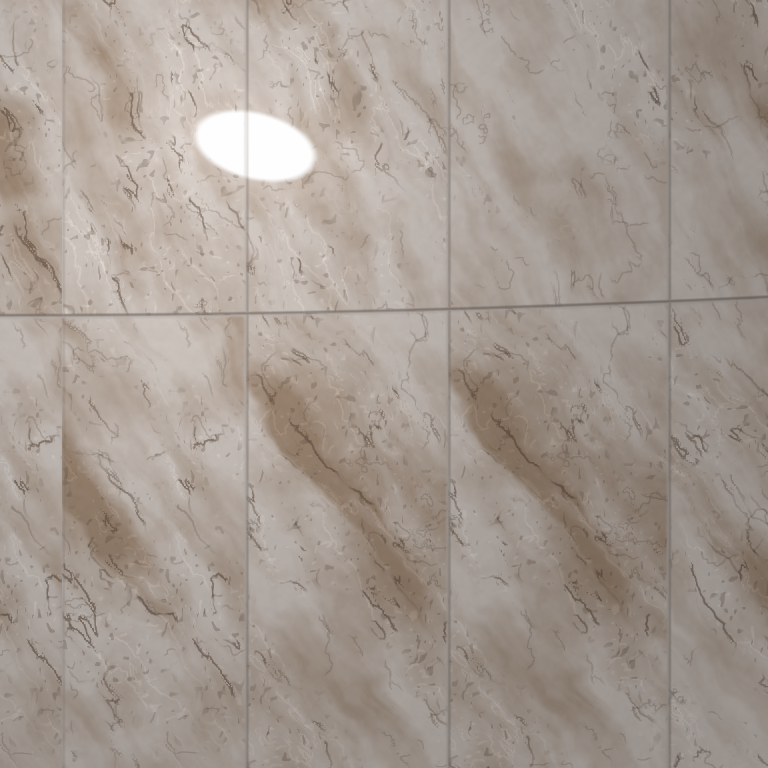
A Shadertoy shader for this texture:

```glsl
const vec3 PALE_STONE = vec3(0.815, 0.780, 0.755);
const vec3 TAN_STONE = vec3(0.645, 0.560, 0.485);
const vec3 CRACK_BROWN = vec3(0.38, 0.30, 0.24);
const vec3 GROUT = vec3(0.74, 0.71, 0.69);
const vec3 GROUT_SHADOW = vec3(0.47, 0.43, 0.40);
const vec3 LAMP_WHITE = vec3(0.995);

const float FIRST_SEAM = 0.081;     // x of the first upright seam
const float COLUMN_WIDTH = 0.227;   // width of the column at that seam
const float COLUMN_GROWTH = 0.012;  // widening of columns to the right
const float ROW_SEAM = 0.588;       // height of the level seam at the left
const float ROW_RISE = 0.024;       // its rise to the right
const float GROUT_HALF = 0.0022;
const vec2 LAMP_CENTER = vec2(0.332, 0.810);
const vec2 LAMP_RADII = vec2(0.081, 0.043);
const float LAMP_TILT = -0.25;
const vec2 GLOW_CENTER = vec2(0.25, 0.76);
const float SHADE_FAR = 0.735;
const float SHADE_NEAR = 1.0;
const vec2 UPPER_VEIN_DIR = vec2(0.42, -0.907);
const vec2 LOWER_VEIN_DIR = vec2(0.60, -0.80);

float hash(vec2 p) {
    return fract(sin(dot(p, vec2(127.1, 311.7))) * 43758.5453);
}

float noise(vec2 p) {
    vec2 i = floor(p), f = fract(p);
    f = f * f * (3.0 - 2.0 * f);
    return mix(mix(hash(i), hash(i + vec2(1, 0)), f.x),
               mix(hash(i + vec2(0, 1)), hash(i + vec2(1, 1)), f.x), f.y);
}

float fbm(vec2 p) {
    float sum = 0.0, amp = 0.5;
    for (int i = 0; i < 5; i++) {
        sum += amp * noise(p);
        p = mat2(1.6, 1.2, -1.2, 1.6) * p + 7.3;
        amp *= 0.5;
    }
    return sum / 0.97;
}

// Thin line of even width along the middle level of a field
float contour(float field, float halfWidth, float px) {
    float d = abs(field - 0.5) * px / max(fwidth(field), 0.002);
    return 1.0 - smoothstep(0.0, halfWidth + px, d);
}

float seamX(float k) {
    return FIRST_SEAM + COLUMN_WIDTH * k + COLUMN_GROWTH * k * k;
}

// Marble print of one tile; q is measured from its seam corner
vec3 marble(vec2 q, float row, float seed, float px) {
    vec2 shift = vec2(seed * 5.7, seed * 3.1);
    vec2 w = q + 0.045 * (vec2(fbm(q * 13.0 + shift), fbm(q * 13.0 + shift + 31.0)) - 0.5);
    vec2 dir = row > 0.5 ? UPPER_VEIN_DIR : LOWER_VEIN_DIR;
    float along = dot(w, dir);
    float across = dot(w, vec2(-dir.y, dir.x));
    vec2 grain = vec2(across, along);

    // Soft clouds and long streaks
    float cloud = smoothstep(0.40, 0.75, fbm(q * 12.0 + shift + 11.0));
    float streak = fbm(grain * vec2(36.0, 7.0) + shift);
    float wash = smoothstep(0.45, 0.75, fbm(grain * vec2(14.0, 4.0) + shift + 5.0));

    // Main vein, crisp on its lower edge and fading at its ends
    float pick = hash(vec2(seed, 4.0));
    float center = row > 0.5 ? mix(0.12, 0.29, pick) : -0.035 - 0.085 * abs(seed - 3.0);
    float e = across - center;
    float ends = row > 0.5 ? smoothstep(0.3, 0.6, noise(vec2(along * 8.0 + seed, 2.0)))
               : smoothstep(0.03, 0.13, along) * (1.0 - smoothstep(0.36, 0.48, along));
    float vein = smoothstep(-0.032, -0.020, e) * (1.0 - smoothstep(0.0, 0.035, e));
    vein *= ends * (0.4 + 0.9 * streak);

    float stain = 0.32 * cloud + 0.38 * wash + 0.55 * vein + 0.9 * (streak - 0.5);
    vec3 col = mix(PALE_STONE, TAN_STONE, clamp(stain + 0.04, 0.0, 1.1));

    // Fine broken cracks, denser beside the vein, and small pits
    float breaks = smoothstep(0.50, 0.70, noise(grain * vec2(70.0, 32.0) + shift));
    float zone = smoothstep(0.42, 0.62, fbm(grain * vec2(12.0, 4.0) + shift + 23.0));
    float crack = contour(fbm(grain * vec2(22.0, 6.0) + shift + 17.0), 0.0008, px);
    float hair = contour(fbm(q * 15.0 + shift + 57.0), 0.0004, px);
    float rim = (1.0 - smoothstep(0.0, 0.003, abs(e + 0.029))) * ends;
    float pit = smoothstep(0.78, 0.92, noise(w * vec2(190.0, 130.0) + shift)) * zone;
    float dark = crack * breaks * (0.2 + 0.4 * zone) + 0.22 * hair * breaks
               + 0.30 * rim * breaks + 0.28 * pit;
    col = mix(col, CRACK_BROWN, clamp(dark, 0.0, 0.6));

    // Pale mineral threads and flecks
    float thread = contour(fbm(grain * vec2(26.0, 8.0) + shift + 43.0), 0.0006, px);
    float fleck = smoothstep(0.80, 0.95, noise(w * 150.0 + shift + 71.0));
    col += 0.05 * thread * (1.0 - breaks) * zone + 0.05 * fleck * zone;
    return col + 0.035 * (fbm(q * 110.0 + shift) - 0.5);
}

void mainImage(out vec4 fragColor, in vec2 fragCoord) {
    vec2 p = fragCoord / iResolution.xy;
    float px = 1.0 / iResolution.y;

    // Tile grid, with columns widening to the right
    float u = (sqrt(COLUMN_WIDTH * COLUMN_WIDTH + 4.0 * COLUMN_GROWTH * (p.x - FIRST_SEAM))
              - COLUMN_WIDTH) / (2.0 * COLUMN_GROWTH);
    float column = floor(u);
    float y = p.y - ROW_SEAM - ROW_RISE * p.x * p.x;
    float row = step(0.0, y);

    // Lower tiles share a print in pairs
    float seed = row > 0.5 ? column + 8.0 : floor((column + 1.0) * 0.5) + 2.0;
    vec3 col = marble(vec2(p.x - seamX(column), y), row, seed, px);

    // Grout with a shaded edge, fainter at the left
    float dx = p.x - seamX(round(u));
    float strength = mix(0.45, 1.0, smoothstep(0.1, 0.3, p.x));
    float soft = 0.0008 + px;
    float upright = 1.0 - smoothstep(GROUT_HALF - soft, GROUT_HALF + soft, abs(dx));
    float level = 1.0 - smoothstep(GROUT_HALF - soft, GROUT_HALF + soft, abs(y + 0.001));
    float sideShade = 1.0 - smoothstep(0.0, 0.002 + px, abs(dx - 0.0022));
    float topShade = 1.0 - smoothstep(0.0, 0.002 + px, abs(y - 0.0016));
    col = mix(col, GROUT, 0.7 * max(upright * strength, level));
    col = mix(col, GROUT_SHADOW, max(0.38 * sideShade * strength, 0.65 * topShade));

    // Falloff of light and lamp reflection
    vec2 g = (p - GLOW_CENTER) * vec2(1.0, 0.75);
    col *= mix(SHADE_FAR, SHADE_NEAR, exp(-5.0 * dot(g, g)));
    float c = cos(LAMP_TILT), s = sin(LAMP_TILT);
    vec2 l = mat2(c, -s, s, c) * (p - LAMP_CENTER) / LAMP_RADII;
    float r = length(l);
    col += 0.08 * exp(-0.4 * r * r);
    float lamp = 1.0 - smoothstep(0.90, 1.08, r);
    col = mix(col, LAMP_WHITE, lamp * (1.0 - 0.35 * max(upright, sideShade)));

    fragColor = vec4(clamp(col, 0.0, 1.0), 1.0);
}
```
